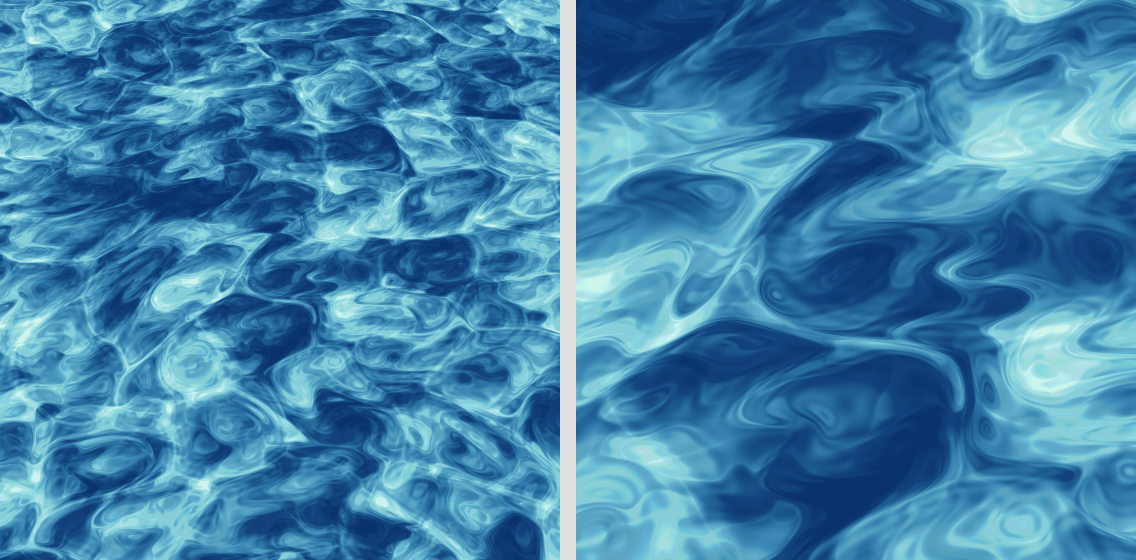
Left: the whole. Right: its middle third, enlarged.
Write a Shadertoy shader that draws this texture.

```glsl
// Sunlit pool water seen at a slant: warped cellular noise makes lens-like
// patches, its cell borders make bright caustic strands, and the combined
// light level picks a colour from a deep-blue to pale-aqua ramp.

vec2 hash2(vec2 c) {
    return fract(sin(vec2(dot(c, vec2(127.1, 311.7)), dot(c, vec2(269.5, 183.3)))) * 43758.5);
}

// Bends the plane with layered sines, turning it between layers
vec2 warp(vec2 p, float strength) {
    float freq = 0.9;
    for (int i = 0; i < 5; i++) {
        p += strength * sin(p.yx * freq + vec2(1.3, 4.1) * float(i + 1)) / freq;
        p = mat2(0.8, 0.6, -0.6, 0.8) * p;
        freq *= 1.65;
    }
    // Undo the accumulated turn so that features stay level
    float turn = -5.0 * atan(0.6, 0.8);
    return mat2(cos(turn), sin(turn), -sin(turn), cos(turn)) * p;
}

// x: softly blended cell brightness with rings, y: distance to the cell border
vec2 cells(vec2 p) {
    vec2 base = floor(p);
    float nearest = 9.0, second = 9.0, sum = 0.0, total = 0.0;
    for (int j = -1; j <= 1; j++) {
        for (int i = -1; i <= 1; i++) {
            vec2 cell = base + vec2(i, j);
            vec2 rnd = hash2(cell);
            float d = length(cell + 0.1 + 0.8 * rnd - p);
            float shade = hash2(cell + 57.0).x;
            float weight = exp(-15.0 * d * d);
            sum += weight * (shade + 0.25 * sin(11.0 * d + 40.0 * shade));
            total += weight;
            second = min(second, max(nearest, d));
            nearest = min(nearest, d);
        }
    }
    return vec2(sum / total, second - nearest);
}

float lightLevel(vec2 uv) {
    // Perspective: waves shrink and flatten towards the top
    float depth = 2.2 - uv.y;
    vec2 q = 9.8 * vec2(uv.x - 0.5, 2.8) / depth;
    q.y -= 0.12 * q.x;

    // Broad lenses, then smaller chop refracted by them
    vec2 lens = cells(warp(q * 0.95, 0.27));
    vec2 chop = cells(warp(q * 1.7 + 9.0, 0.32) + 0.8 * lens.x);
    vec2 ripple = cells(warp(q * 3.2 + 31.0, 0.32) + 1.3 * chop.x);

    float level = 0.48 * lens.x + 0.35 * chop.x + 0.17 * ripple.x - 0.5;
    level += 0.04 * sin(q.x * 0.7 + 2.0 * sin(q.y * 0.45)) * sin(q.y * 0.6 + 1.0);
    level = 0.40 + level * mix(1.75, 1.3, uv.y);

    // Continuous caustic borders with thin parallel strands beside them
    level += 0.42 * exp(-13.0 * lens.y) * (0.4 + 0.7 * chop.x);
    level += 0.24 * exp(-13.0 * chop.y) * smoothstep(0.1, 0.9, lens.x);
    level += 0.12 * exp(-12.0 * ripple.y) * smoothstep(0.3, 0.8, chop.x);
    level += 0.09 * sin(46.0 * lens.y + 5.0 * chop.x) * exp(-4.0 * lens.y);
    level += 0.045 * sin(26.0 * chop.x + 9.0 * lens.x);
    return level;
}

vec3 waterColour(float level) {
    vec3 ramp[6] = vec3[6](
        vec3(0.07, 0.26, 0.49), vec3(0.12, 0.37, 0.57), vec3(0.19, 0.48, 0.67),
        vec3(0.28, 0.58, 0.73), vec3(0.38, 0.69, 0.80), vec3(0.53, 0.82, 0.86));
    vec3 colour = ramp[0];
    for (int i = 1; i < 6; i++) {
        colour = mix(colour, ramp[i], clamp(level * 6.0 + 0.5 - float(i), 0.0, 1.0));
    }
    // Darker troughs and whiter glints beyond the ends of the ramp
    colour -= vec3(0.03, 0.06, 0.07) * smoothstep(0.08, -0.25, level);
    colour += vec3(0.28, 0.14, 0.08) * smoothstep(0.95, 1.4, level);
    return colour;
}

void mainImage(out vec4 fragColor, in vec2 fragCoord) {
    // Four samples per pixel keep the fine strands smooth
    vec3 colour = vec3(0.0);
    for (int s = 0; s < 4; s++) {
        vec2 offset = vec2(s % 2, s / 2) * 0.5 - 0.25;
        float level = lightLevel((fragCoord + offset) / iResolution.y);
        // Faint rainbow fringes in the brighter water
        vec3 fringe = cos(level * 28.0 + vec3(0.0, 1.5, 3.0));
        colour += waterColour(level) + 0.02 * fringe * smoothstep(0.3, 0.9, level);
    }
    fragColor = vec4(colour / 4.0, 1.0);
}
```
